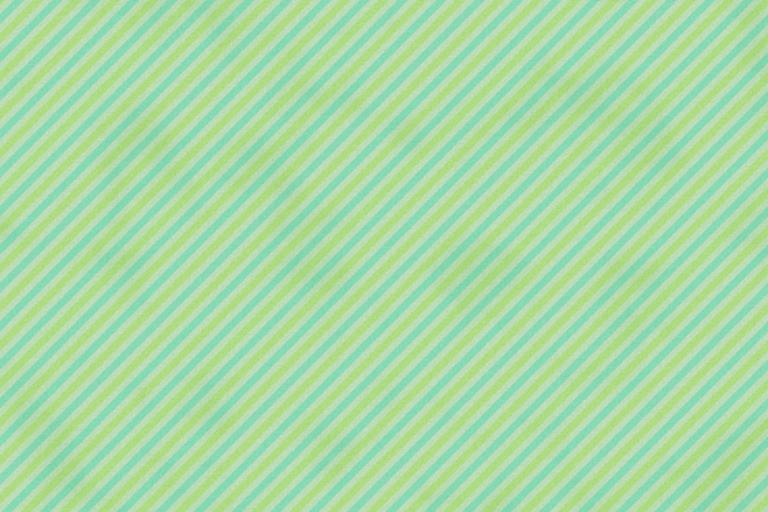
Write a WebGL 2 fragment shader that draws this pattern.

```glsl
#version 300 es
precision highp float;

uniform vec2 u_resolution;
out vec4 fragColor;

// Pseudo-random unit gradient for a lattice point
vec2 latticeGradient(vec2 cell) {
    vec3 h = fract(cell.xyx * vec3(0.1031, 0.1030, 0.0973));
    h += dot(h, h.yzx + 33.33);
    float angle = 6.28318 * fract((h.x + h.y) * h.z);
    return vec2(cos(angle), sin(angle));
}

float gradientNoise(vec2 p) {
    vec2 i = floor(p), f = p - i;
    vec2 u = f * f * f * (f * (f * 6.0 - 15.0) + 10.0);
    float a = dot(latticeGradient(i), f);
    float b = dot(latticeGradient(i + vec2(1, 0)), f - vec2(1, 0));
    float c = dot(latticeGradient(i + vec2(0, 1)), f - vec2(0, 1));
    float d = dot(latticeGradient(i + vec2(1, 1)), f - vec2(1, 1));
    return mix(mix(a, b, u.x), mix(c, d, u.x), u.y);
}

float cloudNoise(vec2 p) {
    float sum = 0.0, amplitude = 1.0;
    for (int octave = 0; octave < 4; octave++) {
        sum += amplitude * gradientNoise(p);
        p = mat2(1.6, 1.2, -1.2, 1.6) * p + 17.3;
        amplitude *= 0.55;
    }
    return sum;
}

void main() {
    // Canvas width is one unit
    vec2 p = gl_FragCoord.xy / u_resolution.x;
    float top = u_resolution.y / u_resolution.x;

    vec3 cream = vec3(0.732, 0.862, 0.707);
    vec3 teal = vec3(0.53, 0.845, 0.71);
    vec3 lime = vec3(0.69, 0.855, 0.51);

    // Paper grain, fine and slightly coarser
    float grain = gradientNoise(p * 370.0) + 0.5 * gradientNoise(p * 190.0 + 40.0);

    // Rising diagonals: teal, cream, lime, cream
    float phase = (p.x + top - p.y) * 20.0;
    float fromTeal = abs(fract(phase) - 0.5);
    float soft = 16.0 / u_resolution.x + 0.01;
    vec3 color = mix(teal, cream, smoothstep(-soft, soft, fromTeal - 0.135));
    color = mix(color, lime, smoothstep(-soft, soft, fromTeal - 0.365));

    // Faint cloudy stains, stretched along the falling diagonal
    vec2 q = vec2(p.x - p.y, (p.x + p.y) * 1.25);
    float cloud = cloudNoise(q * 4.2 + 5.7);
    float stain = smoothstep(-0.1, 0.7, cloud);
    color *= 1.005 - vec3(0.055, 0.026, 0.06) * stain;

    color += 0.036 * grain;
    fragColor = vec4(color, 1.0);
}
```
